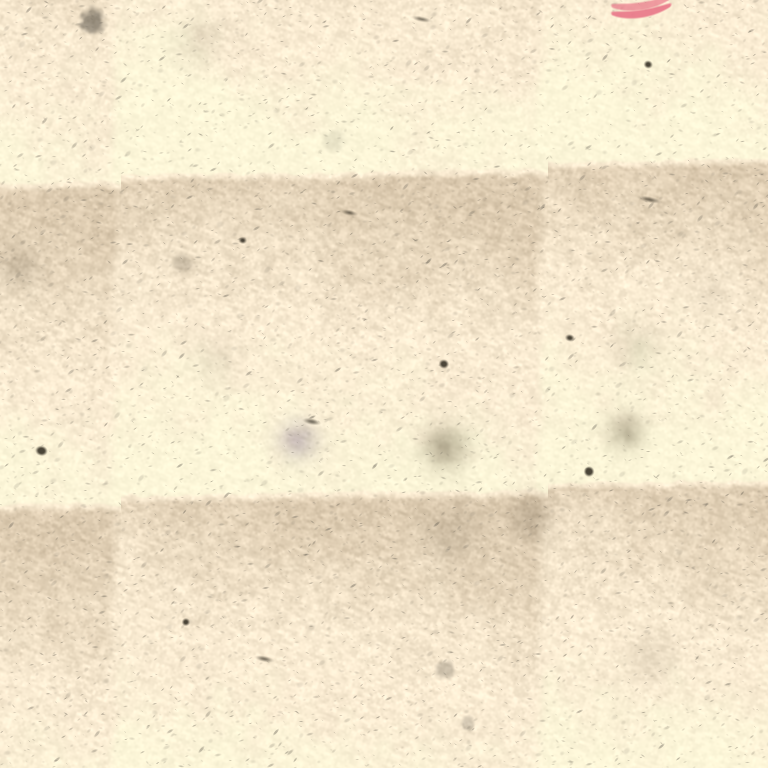
Give the GLSL for this texture, as a Shadertoy shader.

```glsl
// Aged cream paper: stitched tiles with soft shading bands, grain, specks, blurred stains and a pink stroke.
#define TILE vec2(0.555, 0.418)
#define TILE_ORIGIN vec2(0.158, 0.240)
#define TILE_STEP 0.0165
#define CREAM vec3(0.992, 0.967, 0.850)
#define PAPER vec3(0.982, 0.925, 0.825)
#define TAN vec3(0.865, 0.795, 0.690)
#define INK vec3(0.17, 0.15, 0.11)
#define PINK vec3(0.91, 0.46, 0.53)
#define GRAIN 0.085
#define SPECK_DENSITY 0.30
#define SPECK_LAYERS 3

// Stains: centre x, distance from top, radius, strength
const vec4 STAINS[12] = vec4[12](
    vec4(.026, .349, .026, .14), vec4(.238, .343, .014, .12), vec4(.388, .573, .024, .20),
    vec4(.580, .582, .028, .28), vec4(.815, .562, .023, .24), vec4(.692, .675, .027, .14),
    vec4(.588, .695, .036, .09), vec4(.830, .450, .030, .09), vec4(.847, .860, .032, .08),
    vec4(.280, .470, .028, .07), vec4(.260, .055, .030, .08), vec4(.925, .380, .025, .06));

// Round smudges with firmer rims
const vec4 SMUDGES[5] = vec4[5](
    vec4(.120, .028, .019, .36), vec4(.580, .872, .014, .17), vec4(.609, .942, .011, .16),
    vec4(.435, .183, .016, .07), vec4(.238, .343, .014, .07));

// Dust: centre x, distance from top, radius, stretch
const vec4 DUST[12] = vec4[12](
    vec4(.578, .474, .0050, 1.1), vec4(.054, .587, .0056, 1.2), vec4(.767, .614, .0058, 1.0),
    vec4(.844, .084, .0043, 1.1), vec4(.242, .810, .0042, 1.0), vec4(.316, .313, .0035, 1.2),
    vec4(.742, .440, .0037, 1.3), vec4(.344, .858, .0028, 3.2), vec4(.846, .260, .0028, 3.8),
    vec4(.406, .549, .0030, 2.8), vec4(.455, .277, .0025, 2.8), vec4(.549, .025, .0024, 3.8));

// Integer hash giving two values in 0..1
vec2 hash2(vec2 cell) {
    uvec2 h = uvec2(ivec2(cell)) * uvec2(1597u, 3571u);
    uint n = (h.x ^ (h.y << 8)) * 747796u + 28913u;
    n = (n ^ (n >> 15)) * 277803u;
    n ^= n >> 13;
    n *= 668265u;
    n ^= n >> 16;
    return vec2(n & 65535u, n >> 16) / 65535.0;
}

float valueNoise(vec2 p) {
    vec2 i = floor(p), f = fract(p);
    f = f * f * (3.0 - 2.0 * f);
    vec2 e = vec2(1, 0);
    return mix(mix(hash2(i).x, hash2(i + e).x, f.x),
               mix(hash2(i + e.yx).x, hash2(i + e.xx).x, f.x), f.y);
}

mat2 rotation(float a) { return mat2(cos(a), sin(a), -sin(a), cos(a)); }

// Shade of the stitched tiles: darkest below each seam, paler toward the next
float tileShade(vec2 p) {
    float column = (p.x - TILE_ORIGIN.x) / TILE.x;
    float across = fract(column);
    float seam = TILE_ORIGIN.y - TILE_STEP * floor(column) - 0.005 * across;
    float wobble = 0.005 * (valueNoise(p * 70.0) - 0.5);
    float down = fract((p.y - seam + wobble) / TILE.y);
    float band = mix(0.84 * pow(1.0 - down, 1.35), 0.84, smoothstep(0.955, 1.0, down));
    float side = across * (1.0 - smoothstep(0.96, 1.0, across));
    return band + 0.30 * (side - 0.42) * (1.0 - 0.4 * down);
}

// Sparse, randomly turned flecks on a grid
float flecks(vec2 p, float cells, float seed, float px) {
    vec2 g = rotation(0.4 + seed) * p * cells + 200.0;
    vec2 id = floor(g);
    vec2 r = hash2(id + seed * 311.0), s = hash2(id + seed * 173.0 + 57.0);
    vec2 d = rotation(-0.4 - seed + (s.x - 0.5) * 1.8) * (fract(g) - 0.25 - 0.5 * r);
    d.y *= 1.2 + 1.8 * s.y;
    float size = 0.07 + 0.13 * s.x;
    float aa = px * cells + 0.05;
    return (1.0 - smoothstep(size - aa, size + aa, length(d)))
        * step(1.0 - SPECK_DENSITY, r.y) * (0.3 + 0.7 * s.y * s.y);
}

void mainImage(out vec4 fragColor, in vec2 fragCoord) {
    vec2 p = fragCoord / iResolution.xy;
    p.y = 1.0 - p.y;                       // measure down from the top
    float px = 1.0 / iResolution.y;

    // Paper tone with broad mottling
    float shade = tileShade(p) + 0.16 * (valueNoise(p * 13.0) - 0.5)
                + 0.13 * (valueNoise(p * 42.0) - 0.5);
    vec3 col = mix(CREAM, PAPER, smoothstep(0.02, 0.34, shade));
    col = mix(col, TAN, smoothstep(0.30, 0.95, shade));

    // Slanted fibre grain
    vec2 fibre = rotation(-0.35) * p + 3.0;
    float grain = valueNoise(fibre * vec2(120, 210)) + 0.8 * valueNoise(fibre * 290.0) - 0.9;
    col += GRAIN * grain * mix(0.45, 1.0, smoothstep(0.0, 0.5, shade));

    // Blurred stains and smudges
    for (int i = 0; i < 12; i++) {
        vec4 s = STAINS[i];
        vec2 d = (p - s.xy) / s.z;
        float soft = exp(-dot(d, d)) * s.w * (0.85 + 0.3 * valueNoise(p * 110.0));
        vec3 tint = i == 2 ? vec3(1.0, 1.08, 0.72) : vec3(0.95, 1.0, 1.08);
        col *= 1.0 - soft * tint;
    }
    for (int i = 0; i < 5; i++) {
        vec4 s = SMUDGES[i];
        float d = length(p - s.xy) / s.z + 0.4 * (valueNoise(p * 150.0) - 0.5);
        col *= 1.0 - s.w * (1.0 - smoothstep(0.45, 1.15, d));
    }

    // Scattered flecks, then larger dust
    for (int i = 0; i < SPECK_LAYERS; i++) {
        float k = float(i);
        col = mix(col, INK + 0.2, 0.42 * flecks(p, 44.0 + 27.0 * k, k + 1.0, px));
    }
    for (int i = 0; i < 12; i++) {
        vec4 s = DUST[i];
        vec2 d = rotation(-0.2) * (p - s.xy);
        d.x /= s.w;
        float cover = 1.0 - smoothstep(s.z - px - 0.0016, s.z + px + 0.0006, length(d));
        col = mix(col, INK, cover * (s.w > 2.0 ? 0.6 : 0.85));
    }

    // Two curved strands of the pink stroke
    float along = (p.x - 0.835) / 0.041;
    float taper = max(0.0, 1.0 - along * along);
    for (int i = 0; i < 2; i++) {
        float ridge = 0.018 - 0.010 * float(i) - 0.007 * along * along - 0.006 * along;
        float width = 0.0045 * sqrt(taper);
        float strand = 1.0 - smoothstep(width - px, width + px + 0.001, abs(p.y - ridge));
        col = mix(col, PINK, strand * smoothstep(0.0, 0.2, taper) * (0.9 - 0.2 * float(i)));
    }

    fragColor = vec4(clamp(col, 0.0, 1.0), 1.0);
}
```
